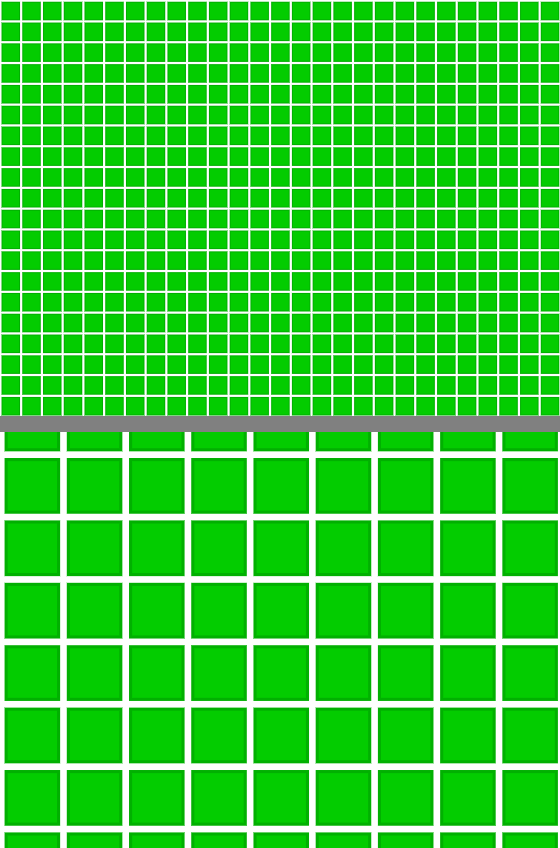
Top, the full canvas; bottom, a detail of the centre.
Write a Shadertoy shader that draws this pattern.

```glsl
const vec2 REPEATS = vec2(27.0, 20.0);
const vec2 TILE_CENTER = vec2(0.52, 0.47);   // within its cell, in cell units
const float TILE_HALF = 0.4465;
const float RIM_WIDTH = 0.05;

const vec3 GROUT = vec3(0.995, 1.0, 0.995);
const vec3 RIM = vec3(0.005, 0.69, 0.005);
const vec3 FACE = vec3(0.01, 0.80, 0.0);

// Signed distance to an axis-aligned square.
float squareDistance(vec2 p, float halfSize) {
    vec2 d = abs(p) - halfSize;
    return max(d.x, d.y);
}

// Antialiased fill of a shape whose distance is negative inside.
float coverage(float distanceToEdge, float pixel) {
    return clamp(0.5 - distanceToEdge / pixel, 0.0, 1.0);
}

// Square tile with a darker rim, surrounded by grout.
vec3 tileColor(vec2 p, float pixel) {
    float edge = squareDistance(p, TILE_HALF);
    vec3 color = mix(GROUT, RIM, coverage(edge, pixel));
    return mix(color, FACE, coverage(edge + RIM_WIDTH, pixel));
}

void mainImage(out vec4 fragColor, in vec2 fragCoord) {
    vec2 cell = fragCoord / iResolution.xy * REPEATS;
    vec2 pixelSize = REPEATS / iResolution.xy;

    // Wrap around the tile center so grout lines cross cell borders seamlessly.
    vec2 local = fract(cell - TILE_CENTER + 0.5) - 0.5;
    fragColor = vec4(tileColor(local, max(pixelSize.x, pixelSize.y)), 1.0);
}
```
